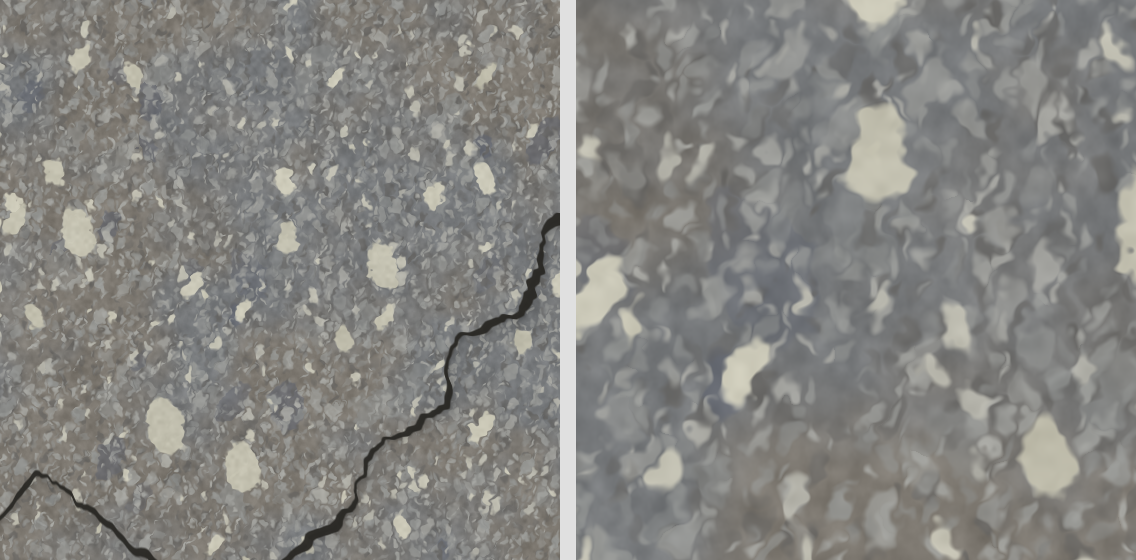
Left: the whole. Right: its middle third, enlarged.
This texture is drawn by a WebGL 1 fragment shader. Its source:

```glsl
precision highp float;
uniform vec2 u_resolution;

const vec3 BINDER = vec3(0.478, 0.474, 0.457);
const vec3 BROWN_TINT = vec3(0.016, 0.0, -0.014);
const vec3 BLUE_TINT = vec3(-0.014, 0.0, 0.026);
const vec3 DARK_GRIT = vec3(0.395, 0.39, 0.38);
const vec3 SLATE = vec3(0.36, 0.38, 0.43);
const vec3 GREY_STONE = vec3(0.57, 0.58, 0.575);
const vec3 LIGHT_STONE = vec3(0.66, 0.66, 0.64);
const vec3 CREAM = vec3(0.83, 0.82, 0.75);
const vec3 CRACK = vec3(0.16, 0.155, 0.14);
const float EDGE = 0.0022;       // softness of grain outlines
const float STRETCH = 0.66;      // below one makes grains taller than wide
const float ROUGHNESS = 0.012;   // bending of grain outlines
const float CRACK_WIDTH = 0.0035;
const vec2 CRACK_START = vec2(0.52, 0.0);
const vec2 CRACK_DIR = vec2(0.637, 0.771);
const vec2 ROOF_PEAK = vec2(0.085, 0.145);

float hash(vec2 p) {
  return fract(sin(dot(p, vec2(127.1, 311.7))) * 43758.5453);
}

float noise(vec2 p) {
  vec2 i = floor(p), f = fract(p);
  f = f * f * (3.0 - 2.0 * f);
  return mix(mix(hash(i), hash(i + vec2(1.0, 0.0)), f.x),
             mix(hash(i + vec2(0.0, 1.0)), hash(i + vec2(1.0, 1.0)), f.x), f.y);
}

float fbm(vec2 p) {
  float sum = 0.0, amp = 0.5;
  for (int i = 0; i < 4; i++) {
    sum += amp * noise(p);
    p = p * 2.03 + 17.3;
    amp *= 0.5;
  }
  return sum;
}

// Scattered upright grains: x is coverage, y a random value of the grain
vec2 grains(vec2 p, float scale, float density, float seed) {
  vec2 q = p * scale, cell = floor(q), best = vec2(0.0);
  float soft = EDGE * scale;
  for (int j = -1; j <= 1; j++) {
    for (int i = -1; i <= 1; i++) {
      vec2 id = cell + vec2(float(i), float(j));
      vec2 key = id + seed * 19.7;
      if (hash(key) > density) continue;
      float tone = hash(key + 3.1);
      vec2 d = q - id - 0.2 - 0.6 * vec2(hash(key + 5.7), hash(key + 8.3));
      d.x += (hash(key + 11.9) - 0.6) * d.y;
      float radius = mix(0.16, 0.42, pow(hash(key + 14.3), 1.4));
      float dist = length(vec2(d.x, d.y * STRETCH));
      float cover = 1.0 - smoothstep(radius - soft, radius + soft, dist);
      if (cover > best.x) best = vec2(cover, tone);
    }
  }
  return best;
}

// Crack from signed distance s and position t along it: x is the gap, y the shade
vec2 crack(float s, float t, float width) {
  s += 0.018 * (noise(vec2(t * 34.0, 2.0)) - 0.5) + 0.010 * (noise(vec2(t * 95.0, 7.0)) - 0.5);
  float w = width * (0.5 + 1.9 * noise(vec2(t * 22.0, 4.0)));
  float gap = 1.0 - smoothstep(w - EDGE, w + EDGE, abs(s));
  float shade = s > 0.0 ? exp(-s / 0.012) : exp(s / 0.003);
  return vec2(gap, shade);
}

void main() {
  vec2 p = gl_FragCoord.xy / u_resolution.y;
  vec2 bend = vec2(noise(p * 75.0), noise(p * 75.0 + 40.0)) - 0.5;
  bend += 0.5 * (vec2(noise(p * 170.0 + 9.0), noise(p * 170.0 + 70.0)) - 0.5);
  vec2 q = p + ROUGHNESS * bend;

  // Binder with slow tints and fine mottling
  float tint = fbm(p * 6.0 + 3.0);
  vec3 color = BINDER + mix(BROWN_TINT, BLUE_TINT, smoothstep(0.3, 0.65, tint));
  color += 0.13 * (fbm(p * vec2(75.0, 55.0)) - 0.47);
  color += 0.05 * (fbm(p * 9.0 + 21.0) - 0.47);

  // Faint large stones, then finer and brighter grains
  vec2 g = grains(q, 13.0, 0.24, 1.0);
  color = mix(color, g.y < 0.3 ? SLATE : GREY_STONE, g.x * (0.25 + 0.35 * fract(g.y * 7.0)));
  g = grains(q, 58.0, 0.4, 2.0);
  color = mix(color, DARK_GRIT, g.x * (0.3 + 0.5 * g.y));
  g = grains(q, 84.0, 0.5, 3.0);
  color = mix(color, mix(GREY_STONE, LIGHT_STONE, g.y), g.x * (0.4 + 0.6 * g.y));
  g = grains(q, 40.0, 0.42, 4.0);
  color = mix(color, mix(GREY_STONE, LIGHT_STONE, g.y), g.x * (0.35 + 0.5 * fract(g.y * 5.0)));
  g = grains(q, 48.0, 0.10, 5.0);
  color = mix(color, mix(LIGHT_STONE, CREAM, g.y), g.x * 0.9);
  g = grains(q, 24.0, 0.05, 6.0);
  color = mix(color, CREAM - 0.08 * g.y, g.x * 0.95);
  g = grains(q, 11.0, 0.05, 7.0);
  color = mix(color, CREAM - 0.06 * g.y, g.x * 0.92);
  color += 0.05 * (noise(p * 130.0) - 0.5);

  // Stepped diagonal crack and a small roof-shaped one
  vec2 r = p - CRACK_START;
  float t = dot(r, CRACK_DIR);
  float s = dot(r, vec2(CRACK_DIR.y, -CRACK_DIR.x));
  vec2 main_crack = crack(s - 0.008 - 0.022 * cos(25.0 * (t - 0.117)), t, CRACK_WIDTH * 1.35);
  vec2 v = p - ROOF_PEAK;
  float roof = (-v.y - 0.9 * max(abs(v.x) - 0.015, 0.0)) * 0.75;
  vec2 roof_crack = crack(roof, p.x + 5.0, CRACK_WIDTH);
  color *= 1.0 - 0.3 * max(main_crack.y, 0.6 * roof_crack.y);
  color = mix(color, CRACK, 0.95 * max(main_crack.x, roof_crack.x));

  gl_FragColor = vec4(clamp(color, 0.0, 1.0), 1.0);
}
```
